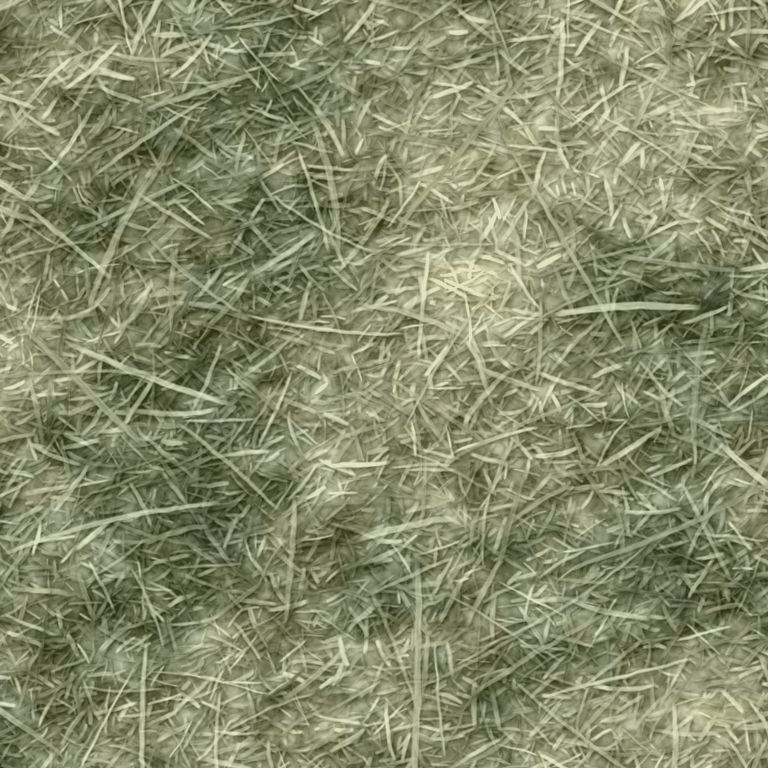
This texture is drawn by a WebGL 2 fragment shader. Its source:

```glsl
#version 300 es
precision highp float;
// Dry cut grass: a mottled ground covered by many layers of thin straight blades,
// scattered one per grid cell, from short fine litter up to long pale straws.
// Each blade casts a soft shadow; the tone is then tinted olive or warm straw.

uniform vec2 u_resolution;
out vec4 fragColor;

const float SOFT = 0.0017;

float hash(vec2 p) {
  return fract(sin(dot(p, vec2(127.1, 311.7))) * 43758.545);
}

float noise(vec2 p) {
  vec2 i = floor(p), f = fract(p);
  f = f * f * (3.0 - 2.0 * f);
  return mix(mix(hash(i), hash(i + vec2(1, 0)), f.x),
             mix(hash(i + vec2(0, 1)), hash(i + vec2(1, 1)), f.x), f.y);
}

float fbm(vec2 p) {
  float sum = 0.0, amp = 0.5;
  for (int i = 0; i < 4; i++) {
    sum += amp * noise(p);
    p = p * 2.03 + 17.3;
    amp *= 0.5;
  }
  return sum / 0.9375;
}

vec2 rotate(vec2 p, float a) {
  float c = cos(a), s = sin(a);
  return vec2(c * p.x + s * p.y, c * p.y - s * p.x);
}

// Coverage of a tapered blade in x, its soft shadow in y.
vec2 blade(vec2 q, float halfLen, float halfWidth, float bend, float soft) {
  float x = q.x / halfLen;
  float y = q.y + bend * halfLen * (x * x - 0.3);
  float ends = 1.0 - smoothstep(0.75, 1.0, abs(x));
  float width = halfWidth * (1.0 - 0.4 * x * x);
  float cover = 1.0 - smoothstep(-soft, soft, abs(y) - width);
  float gap = max(abs(y + 0.0015) - width, 0.0);
  return ends * vec2(cover, exp(-gap / 0.003));
}

// Paints one grid of blades over the tone below it.
float scatter(float tone, vec2 uv, float cells, float seed, float density,
              float halfWidth, vec2 toneRange, float soft) {
  vec2 p = rotate(uv, seed * 0.37) * cells;
  vec2 home = floor(p);
  for (int j = -1; j <= 1; j++) {
    for (int i = -1; i <= 1; i++) {
      vec2 id = home + vec2(i, j);
      vec2 key = id + seed * 13.7;
      if (hash(key + 5.3) > density) continue;
      vec2 centre = id + vec2(hash(key), hash(key + 1.7));
      float spread = hash(key + 2.9) + hash(key + 4.1) - 1.0;
      float angle = 0.35 + 1.9 * spread - seed * 0.37;
      float halfLen = mix(0.4, 0.92, hash(key + 6.1)) / cells;
      float bend = 0.22 * (hash(key + 7.7) - 0.5);
      float width = halfWidth * mix(0.5, 1.6, hash(key + 8.3));
      vec2 q = rotate((p - centre) / cells, angle);
      vec2 b = blade(q, halfLen, width, bend, soft);
      float streak = 0.16 * (noise(q * vec2(60.0, 400.0) + key) - 0.5);
      float own = mix(toneRange.x, toneRange.y, hash(key + 9.9)) + streak;
      float opacity = mix(0.55, 0.95, hash(key + 3.3));
      tone *= 1.0 - 0.18 * b.y * (1.0 - b.x);
      tone = mix(tone, own, b.x * opacity);
    }
  }
  return tone;
}

void main() {
  vec2 uv = gl_FragCoord.xy / u_resolution.y;
  float soft = max(SOFT, 0.7 / u_resolution.y);

  // Uneven outlines and a mottled ground
  vec2 wobble = vec2(noise(uv * 60.0), noise(uv * 60.0 + 31.0)) - 0.5;
  vec2 p = uv + 0.0025 * wobble;
  float patches = fbm(uv * 3.5 + 3.0);
  float tone = 0.32 + 0.5 * fbm(p * 45.0);

  // Litter, fine to coarse
  for (int i = 0; i < 9; i++) {
    float f = float(i) / 8.0;
    float cells = mix(52.0, 10.0, f);
    float width = mix(0.0018, 0.0024, f);
    tone = scatter(tone, p, cells, float(i) + 1.0, 0.85, width,
                   vec2(0.4, 0.88), soft);
  }

  // Patches of light, clumps, matted drifts and grain
  tone += 0.055 + 0.42 * (patches - 0.5);
  tone += 0.32 * (fbm(uv * 14.0 + 9.0) - 0.5);
  tone += 0.16 * (noise(rotate(uv, 0.5) * vec2(18.0, 55.0)) - 0.5);
  tone += 0.1 * (noise(uv * 170.0) - 0.5);

  // Long pale straws on top
  for (int i = 0; i < 3; i++) {
    float cells = 7.0 - 1.5 * float(i);
    tone = scatter(tone, p, cells, float(i) + 21.0, 0.45, 0.0032,
                   vec2(0.58, 0.9), soft);
  }

  // Olive tone ramp with warm and cool drift
  tone = clamp(tone, 0.19, 0.88);
  float warmth = patches - 0.5 + 0.3 * (noise(uv * 28.0) - 0.5);
  vec3 colour = vec3(tone, tone + 0.013, tone - 0.115);
  colour += warmth * vec3(0.05, 0.0, -0.05);
  fragColor = vec4(clamp(colour, 0.0, 1.0), 1.0);
}
```
